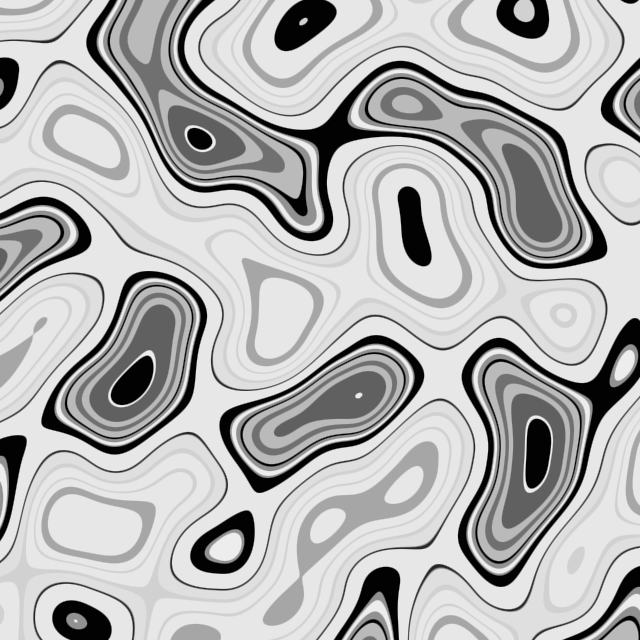
Give the GLSL for this pattern, as a WebGL 2 fragment shader.

```glsl
#version 300 es
precision highp float;
// Draws smooth gradient noise as a grey contour map with uneven bands.

uniform vec2 u_resolution;
out vec4 fragColor;

const float CELLS = 5.0;               // noise cells across the canvas
const vec2 ORIGIN = vec2(37.3, 18.6);  // corner of the noise plane shown
const float EDGE_PIXELS = 1.1;         // width of the smoothed band edges
const float TAU = 6.2831853;

// Greys of the map
const float INK = 0.008;
const float CHARCOAL = 0.15;
const float DARK = 0.375;
const float SLATE = 0.44;
const float MID = 0.57;
const float ASH = 0.65;
const float SILVER = 0.73;
const float MIST = 0.82;
const float HAZE = 0.875;
const float PAPER = 0.905;
const float WHITE = 0.93;

// Band i + 1 begins at height BAND_START[i]; band 0 fills the deepest pits.
const int STEPS = 23;
const float BAND_START[STEPS] = float[](
    -0.53, -0.46, -0.31, -0.25, -0.19, -0.175, -0.105, -0.08,
    -0.014, -0.010, 0.0,
    0.11, 0.163, 0.173, 0.198, 0.223, 0.236,
    0.285, 0.32, 0.36, 0.45, 0.46, 0.54);
const float BAND_TONE[STEPS + 1] = float[](
    MIST, INK, PAPER, ASH, PAPER, MIST, PAPER, MIST, HAZE,
    MID, CHARCOAL, PAPER,
    INK, MID, WHITE, MID, INK, SILVER,
    SLATE, SILVER, DARK, WHITE, INK, MIST);

// Integer hash of a lattice point, from 0 to 1
float hash(vec2 point) {
    uvec2 q = uvec2(ivec2(point)) * uvec2(1597u, 3812u);
    uint n = (q.x ^ (q.y + 7919u)) * 747796u;
    n = (n ^ (n >> 15u)) * 277803u;
    n = (n ^ (n >> 13u)) * 89173u;
    n ^= n >> 16u;
    return float(n & 65535u) / 65536.0;
}

// Slope of the unit gradient at a lattice corner, seen from an offset
float cornerSlope(vec2 corner, vec2 offset) {
    float angle = TAU * hash(corner);
    return dot(vec2(cos(angle), sin(angle)), offset);
}

// Gradient noise with quintic blending, about -0.7 to 0.7
float gradientNoise(vec2 p) {
    vec2 cell = floor(p);
    vec2 f = p - cell;
    vec2 blend = f * f * f * (f * (f * 6.0 - 15.0) + 10.0);
    vec2 right = vec2(1.0, 0.0);
    vec2 up = vec2(0.0, 1.0);
    float bottom = mix(cornerSlope(cell, f),
                       cornerSlope(cell + right, f - right), blend.x);
    float top = mix(cornerSlope(cell + up, f - up),
                    cornerSlope(cell + 1.0, f - 1.0), blend.x);
    return mix(bottom, top, blend.y);
}

// Grey of the band that holds a height, with smoothed edges
float bandTone(float height, float edgeWidth) {
    float tone = BAND_TONE[0];
    for (int i = 0; i < STEPS; i++) {
        float inside = clamp((height - BAND_START[i]) / edgeWidth + 0.5, 0.0, 1.0);
        tone = mix(tone, BAND_TONE[i + 1], inside);
    }
    return tone;
}

void main() {
    vec2 uv = gl_FragCoord.xy / min(u_resolution.x, u_resolution.y);
    float height = gradientNoise(uv * CELLS + ORIGIN);
    float edgeWidth = max(EDGE_PIXELS * fwidth(height), 1e-5);
    fragColor = vec4(vec3(bandTone(height, edgeWidth)), 1.0);
}
```
